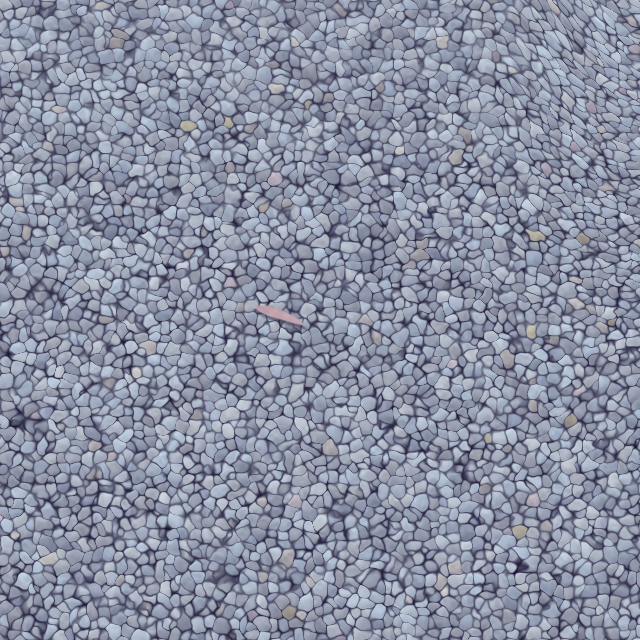
Reproduce this texture procedurally as a WebGL 1 fragment shader.

```glsl
precision highp float;
// A bed of small blue-grey gravel with dark joints and one fallen pink leaf.
// Stones are cells of a Voronoi field in which every seed has its own size,
// direction and stretch; a soft minimum over the neighbours rounds the corners.

uniform vec2 u_resolution;

const float STONES_ACROSS = 57.0;
const float JITTER = 0.90;
const float SIZE_SPREAD = 0.36;    // how much larger some stones are
const float STRETCH = 0.65;        // greatest elongation of a stone
const float CORNER_SHARPNESS = 8.0;
const float JOINT_START = -0.11;   // joint distance of the deepest shadow
const float JOINT_MIN = 0.11;      // joint softness, in stones
const float JOINT_MAX = 0.36;
const float TONE_MEAN = 0.785;     // stone tone between SHADOW and LIGHT
const float TONE_SPREAD = 0.25;
const vec2 LIGHT_DIR = vec2(-0.35, 0.94);
const vec3 SHADOW = vec3(0.11, 0.09, 0.21);
const vec3 LIGHT = vec3(0.772, 0.823, 0.875);
const vec3 TAN_TINT = vec3(1.08, 1.01, 0.94);
const vec3 OCHRE_TINT = vec3(1.00, 0.92, 0.78);
const vec3 ROSE_TINT = vec3(1.09, 0.98, 0.97);
const vec3 LEAF = vec3(0.75, 0.635, 0.675);
const vec2 LEAF_CENTRE = vec2(0.439, 0.508);
const vec2 LEAF_SIZE = vec2(0.043, 0.0115);
const float LEAF_ANGLE = -0.35;

float hash(vec2 p) {
  return fract(sin(dot(p, vec2(127.1, 311.7))) * 43758.5453);
}

vec2 hash2(vec2 p) {
  return vec2(hash(p), hash(p + 37.7));
}

float noise(vec2 p) {
  vec2 i = floor(p), f = fract(p);
  f = f * f * (3.0 - 2.0 * f);
  return mix(mix(hash(i), hash(i + vec2(1.0, 0.0)), f.x),
             mix(hash(i + vec2(0.0, 1.0)), hash(i + 1.0), f.x), f.y);
}

vec2 rotate(vec2 p, float a) {
  float c = cos(a), s = sin(a);
  return vec2(c * p.x + s * p.y, c * p.y - s * p.x);
}

// Canvas to stone units: slightly denser far away, flattened at upper right.
vec2 groundPlane(vec2 uv) {
  vec2 q = STONES_ACROSS * vec2(uv.x, uv.y + 0.05 * uv.y * uv.y);
  q.y += 13.0 * smoothstep(0.76, 1.02, uv.x) * smoothstep(0.42, 1.1, uv.y);
  vec2 bend = vec2(noise(q * 1.7), noise(q * 1.7 + 19.3)) - 0.5;
  return q + 0.36 * bend;
}

// Finds the stone at q: returns the joint distance, its id and its offset.
float findStone(vec2 q, out vec2 id, out vec2 offset) {
  vec2 base = floor(q);
  float nearest = 9.0, others = 0.0;
  id = base;
  offset = vec2(0.0);
  for (int y = -2; y <= 2; y++) {
    for (int x = -2; x <= 2; x++) {
      vec2 cell = base + vec2(float(x), float(y));
      vec2 d = q - cell - 0.5 - JITTER * (hash2(cell) - 0.5);
      vec2 r = rotate(d, 3.1416 * hash(cell + 5.3));
      float k = sqrt(1.0 + STRETCH * hash(cell + 11.9));
      float dist = length(r * vec2(1.0 / k, k)) - SIZE_SPREAD * hash(cell + 23.1);
      others += exp(-CORNER_SHARPNESS * max(dist, nearest));
      if (dist < nearest) {
        nearest = dist;
        id = cell;
        offset = d;
      }
    }
  }
  return -log(max(others, 1e-9)) / CORNER_SHARPNESS - nearest;
}

vec3 stoneTint(vec2 id) {
  float kind = hash(id + 71.3);
  float cool = hash(id + 83.9) - 0.5;
  vec3 tint = vec3(1.0 - 0.05 * cool, 1.0, 1.0 + 0.05 * cool);
  tint = mix(tint, TAN_TINT, step(0.95, kind));
  tint = mix(tint, ROSE_TINT, step(0.983, kind));
  return mix(tint, OCHRE_TINT, step(0.995, kind));
}

vec3 gravel(vec2 uv) {
  vec2 q = groundPlane(uv), id, offset;
  float joint = findStone(q, id, offset);
  float haze = smoothstep(0.6, 1.0, uv.y);

  // Stone face: own tone, a tilt towards the light, fine and broad mottling.
  float tone = TONE_MEAN + TONE_SPREAD * (hash(id + 47.7) - 0.5);
  tone += 0.15 * dot(offset, LIGHT_DIR);
  tone += 0.13 * (noise(q * 2.6 + 7.0) - 0.5);
  tone += 0.05 * (noise(uv * 7.0) - 0.5);

  // Joints vary from deep shadow to stones that just touch.
  float width = mix(JOINT_MIN, JOINT_MAX, noise(q * 0.9 + 61.0));
  float depth = mix(-0.05, 0.55, noise(q * 1.2 + 91.0)) + 0.13 * haze;
  float cover = smoothstep(JOINT_START, width, joint);
  tone *= mix(max(depth, 0.0), 1.0, cover);
  return mix(SHADOW, LIGHT, tone) * mix(vec3(1.0), stoneTint(id), cover);
}

// Tapered blade, blunt on the left; negative inside, in canvas units.
float leafDistance(vec2 p) {
  vec2 r = rotate(p - LEAF_CENTRE, LEAF_ANGLE) / LEAF_SIZE;
  float along = clamp(r.x, -1.0, 1.0);
  float halfWidth = (1.0 - pow(abs(along), 3.0)) * (0.6 - 0.25 * along);
  float across = abs(r.y + 0.25 * along * along) - halfWidth;
  return max(across * LEAF_SIZE.y, (abs(r.x) - 1.0) * LEAF_SIZE.x);
}

void main() {
  vec2 uv = gl_FragCoord.xy / u_resolution;
  vec3 color = gravel(uv);
  float shade = 1.0 - smoothstep(-0.002, 0.004, leafDistance(uv + vec2(0.001, 0.004)));
  color = mix(color, SHADOW, 0.45 * shade);
  float blade = 1.0 - smoothstep(-0.0015, 0.0015, leafDistance(uv));
  vec3 leafColor = LEAF * (0.95 + 0.1 * noise(uv * 130.0));
  gl_FragColor = vec4(mix(color, leafColor, blade), 1.0);
}
```
